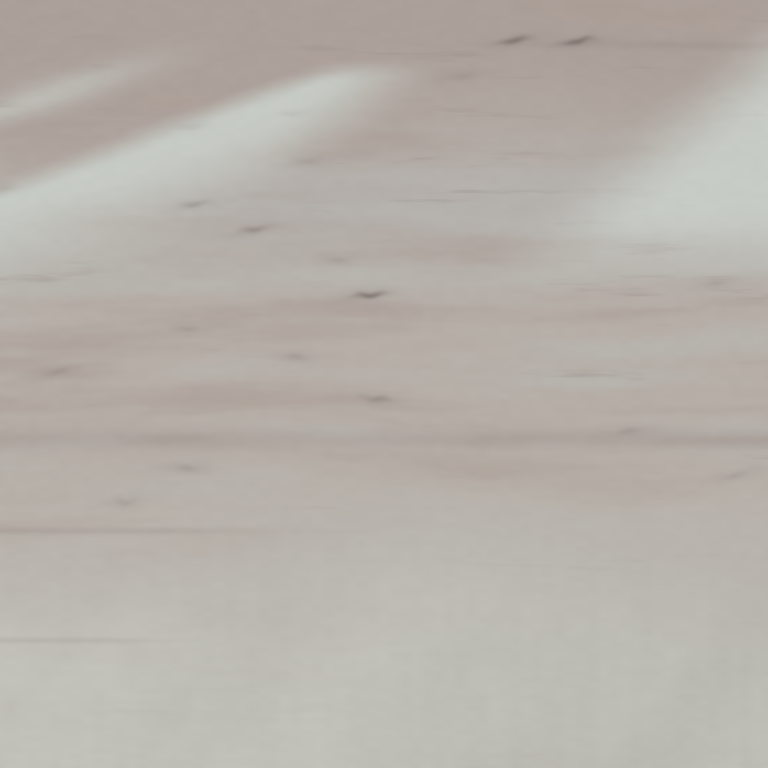
Write a three.js fragment shader that draws this texture.

```glsl
// Pale wooden floor seen at a low angle, with soft slanted patches of daylight.
// Stretched value noise makes the grain, a loop scatters small dark knots,
// and feathered half-planes shape the light.
varying vec2 vUv;

const vec3 WOOD_FAR = vec3(0.672, 0.628, 0.602);
const vec3 WOOD_MID = vec3(0.712, 0.683, 0.655);
const vec3 WOOD_NEAR = vec3(0.745, 0.745, 0.718);
const vec3 GRAIN_WARM = vec3(0.665, 0.610, 0.580);
const vec3 GRAIN_COOL = vec3(0.722, 0.715, 0.695);
const vec3 HAZE = vec3(0.705, 0.690, 0.678);
const vec3 DAYLIGHT = vec3(0.785, 0.805, 0.785);
const vec3 LINE_DARK = vec3(0.58, 0.53, 0.51);
const vec3 KNOT_DARK = vec3(0.44, 0.39, 0.38);
const float GRAIN_AMOUNT = 0.55;
const float LINE_AMOUNT = 0.42;
const float KNOT_SLOPE = 0.14;
const int KNOT_COUNT = 20;

float hash(vec2 p) {
  vec3 q = fract(vec3(p.xyx) * 0.1031);
  q += dot(q, q.yzx + 33.33);
  return fract((q.x + q.y) * q.z);
}

float noise(vec2 p) {
  vec2 i = floor(p);
  vec2 f = fract(p);
  f = f * f * (3.0 - 2.0 * f);
  float low = mix(hash(i), hash(i + vec2(1.0, 0.0)), f.x);
  float high = mix(hash(i + vec2(0.0, 1.0)), hash(i + vec2(1.0, 1.0)), f.x);
  return mix(low, high, f.y);
}

float fbm(vec2 p) {
  float sum = 0.0;
  float weight = 0.53;
  for (int i = 0; i < 4; i++) {
    sum += weight * noise(p);
    p = p * 2.03 + vec2(17.3, 9.1);
    weight *= 0.5;
  }
  return sum;
}

float band(float y, float centre, float width) {
  float d = (y - centre) / width;
  return exp(-d * d);
}

float knots(vec2 p) {
  float sum = 0.0;
  for (int i = 0; i < KNOT_COUNT; i++) {
    float id = float(i);
    float row = (id + hash(vec2(id, 8.2))) / float(KNOT_COUNT);
    vec2 centre = vec2(hash(vec2(id, 3.7)), 0.32 + 0.66 * row);
    float size = hash(vec2(id, 21.4));
    vec2 d = p - centre;
    d.y -= d.x * KNOT_SLOPE * (2.0 * hash(vec2(id, 5.9)) - 0.5);
    d.y += 0.005 * (noise(p * 60.0 + id) - 0.5);
    vec2 core = d / vec2(mix(0.010, 0.019, size), 0.0042);
    vec2 halo = d / vec2(0.040, 0.008);
    sum += mix(0.10, 0.58, size * size * size) * exp(-dot(core, core));
    sum += 0.09 * exp(-dot(halo, halo));
  }
  return min(sum, 0.75);
}

// Three patches: a broad beam, a thin one above it and a wedge at the right.
float daylight(vec2 p) {
  p.y += 0.008 * (noise(p * vec2(5.0, 30.0)) - 0.5);
  float broad = smoothstep(-0.075, 0.065, p.y - 0.675 - 0.33 * p.x)
    * (1.0 - smoothstep(-0.022, 0.018, p.y - 0.755 - 0.37 * p.x));
  broad *= 1.0 - smoothstep(-0.09, 0.09, p.x - 0.48 - 0.9 * (p.y - 0.88));
  broad *= 1.0 - smoothstep(0.895, 0.928, p.y);
  float thin = band(p.y, 0.855 + 0.31 * p.x, 0.019) * (1.0 - smoothstep(0.05, 0.30, p.x));
  float wedge = smoothstep(-0.07, 0.11, p.x - 0.71 - 1.15 * (p.y - 0.69))
    * smoothstep(0.61, 0.74, p.y);
  return clamp(broad + 0.60 * thin + wedge, 0.0, 1.0);
}

void main() {
  vec2 p = vUv;

  // Tone from the pale near floor to the warmer far floor
  float sway = 0.14 * (fbm(p * vec2(2.0, 4.0)) - 0.5);
  vec3 colour = mix(WOOD_NEAR, WOOD_MID, smoothstep(0.08, 0.46, p.y + sway));
  colour = mix(colour, WOOD_FAR, smoothstep(0.66, 0.94, p.y + sway));

  // Cool haze between the patches of light
  float haze = band(p.y, 0.73, 0.08) * smoothstep(0.05, 0.35, p.x);
  colour = mix(colour, HAZE, 0.75 * haze);

  // Broad grain, fading on the near floor and cooler only in the middle
  float depth = mix(0.15, 1.0, smoothstep(0.20, 0.48, p.y));
  float grain = fbm(p * vec2(2.8, 24.0) + vec2(4.0, 0.8 * noise(p * 3.0)));
  float cool = depth * (1.0 - smoothstep(0.70, 0.88, p.y));
  colour = mix(colour, GRAIN_WARM, GRAIN_AMOUNT * depth * smoothstep(0.46, 0.82, grain));
  colour = mix(colour, GRAIN_COOL, GRAIN_AMOUNT * cool * (1.0 - smoothstep(0.22, 0.52, grain)));

  // Short sparse dashes and a few long broken seams
  float dash = smoothstep(0.66, 0.90, fbm(p * vec2(7.0, 80.0) + 31.0));
  dash *= depth * smoothstep(0.35, 0.75, noise(p * vec2(4.0, 9.0) + 7.0));
  float wave = p.y + 0.010 * (noise(vec2(p.x * 4.0, 2.0)) - 0.5);
  float broken = 0.4 + 0.6 * noise(p * vec2(9.0, 40.0));
  float seams = 0.36 * band(wave, 0.432, 0.013)
    + 0.38 * band(wave, 0.313, 0.005) * (1.0 - smoothstep(0.15, 0.48, p.x))
    + 0.22 * band(wave, 0.170, 0.004) * (1.0 - smoothstep(0.1, 0.3, p.x))
    + 0.30 * band(wave, 0.945, 0.006) * smoothstep(0.5, 0.8, p.x);
  float lines = LINE_AMOUNT * dash + broken * seams;

  // Faint slanted sheen and upright mottling on the near floor
  float near = 1.0 - smoothstep(0.15, 0.40, p.y);
  float sheen = fbm(vec2((p.x - 0.75 * p.y) * 6.0, p.y * 1.6) + 12.0) - 0.47;
  float mottle = noise(p * vec2(70.0, 14.0)) - 0.5;
  colour += near * (0.045 * sheen + 0.008 * mottle);

  // Daylight veils the grain, then lines and knots go over it
  float light = daylight(p);
  colour = mix(colour, DAYLIGHT, 0.94 * light);
  colour = mix(colour, LINE_DARK, clamp(lines, 0.0, 1.0) * (1.0 - 0.65 * light));
  colour = mix(colour, KNOT_DARK, knots(p) * (1.0 - 0.75 * light));
  colour += 0.010 * (noise(p * vec2(70.0, 130.0)) - 0.5);

  gl_FragColor = vec4(colour, 1.0);
}
```
